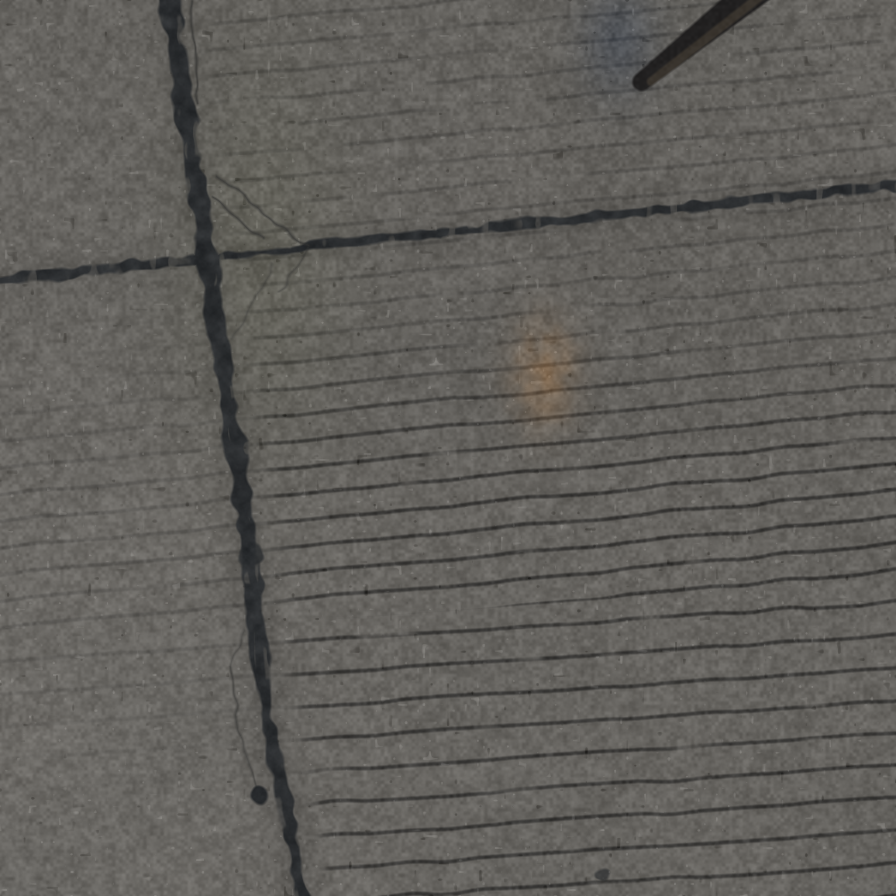
This texture is drawn by a three.js fragment shader. Its source:

```glsl
// Weathered concrete slabs: a long rough joint crossed by a thinner one, with
// brushed grooves, hairline cracks, a rusty spot and the end of a dark rod.
// Grain and wear come from value noise, lines from distance functions.
varying vec2 vUv;

float hash(vec2 p) {
  vec3 q = fract(vec3(p.xyx) * 0.1031);
  q += dot(q, q.yzx + 33.33);
  return fract((q.x + q.y) * q.z);
}

float noise(vec2 p) {
  vec2 i = floor(p), f = fract(p);
  f = f * f * (3.0 - 2.0 * f);
  return mix(mix(hash(i), hash(i + vec2(1.0, 0.0)), f.x),
             mix(hash(i + vec2(0.0, 1.0)), hash(i + 1.0), f.x), f.y);
}

float fbm(vec2 p) {
  float sum = 0.0, amp = 0.5;
  for (int i = 0; i < 4; i++) {
    sum += amp * noise(p);
    p = p * 2.03 + 17.3;
    amp *= 0.5;
  }
  return sum / 0.9375;
}

float segment(vec2 p, vec2 a, vec2 b) {
  vec2 d = b - a;
  return length(p - a - d * clamp(dot(p - a, d) / dot(d, d), 0.0, 1.0));
}

// Coverage of a soft-edged stroke at distance d
float stroke(float d, float halfWidth) {
  return 1.0 - smoothstep(halfWidth - 0.002, halfWidth + 0.002, d);
}

float hairline(vec2 p, vec2 a, vec2 b) {
  return stroke(segment(p, a, b), 0.0012);
}

float spot(vec2 p, vec2 center, vec2 radius) {
  vec2 d = (p - center) / radius;
  return exp(-dot(d, d));
}

// Repeated thin lines; distance is measured in canvas units
float grooves(float height, float spacing) {
  float d = abs(fract(height / spacing + 0.5) - 0.5) * spacing;
  return 1.0 - smoothstep(0.0004, 0.0037, d);
}

void main() {
  vec2 p = vUv;
  vec2 rough = p + 0.006 * (vec2(noise(p * 75.0), noise(p * 75.0 + 40.0)) - 0.5);

  // Slab tone, broad stains and grain
  float wear = fbm(p * 5.0);
  float grain = noise(p * 260.0) - 0.5;
  float mottling = fbm(p * 95.0 + 9.0) - 0.5;
  vec3 color = mix(vec3(0.385, 0.378, 0.362), vec3(0.415, 0.405, 0.388), wear);
  color += 0.018 * spot(p, vec2(0.08, 0.15), vec2(0.25, 0.4));
  color -= 0.015 * spot(p, vec2(0.75, 0.68), vec2(0.4, 0.25));
  color += vec3(0.0, 0.003, -0.012) * spot(p, vec2(0.29, 0.72), vec2(0.09, 0.2));
  color += grain * 0.075 + mottling * 0.1;
  color += 0.08 * smoothstep(0.88, 1.0, noise(p * 150.0 + 70.0));
  color -= 0.09 * smoothstep(0.9, 1.0, noise(p * 110.0 + 31.0));

  // Brushed grooves: two bands of differing pitch, broken by wear
  float jointX = 0.336 - 0.147 * p.y - 0.008 * spot(p, vec2(p.x, 0.22), vec2(0.13));
  float side = smoothstep(0.02, 0.05, p.x - jointX);
  float wobble = 0.004 * (noise(p * vec2(24.0, 9.0)) - 0.5);
  float upper = smoothstep(-0.002, 0.002, p.y - 0.284 - 0.07 * p.x);
  float lines = mix(grooves(p.y - 0.065 * p.x - 0.263 + wobble, 0.0365),
                    grooves(p.y - 0.093 * p.x - 0.3 + wobble, 0.0296), upper);
  float fade = 1.0 - 0.66 * smoothstep(0.46, 0.68, p.y);
  float leftFade = 0.38 * spot(p, vec2(p.x, 0.39), vec2(0.2));
  float breaks = smoothstep(0.22, 0.6, noise(p * vec2(22.0, 75.0)) + 0.35 * fade);
  color -= vec3(0.175, 0.17, 0.16) * lines * breaks * mix(leftFade, fade, side);

  // Rust stain with a pale granular heart
  float rust = spot(p, vec2(0.607, 0.583), vec2(0.033, 0.052));
  rust *= 0.55 + 0.75 * noise(p * 90.0);
  color += vec3(0.12, 0.045, -0.025) * rust;

  // Cool shade beside the rod
  color += vec3(-0.07, -0.05, -0.015) * spot(p, vec2(0.69, 0.955), vec2(0.04, 0.06));

  // Main joints and their dim borders
  vec3 tar = vec3(0.145, 0.155, 0.165) + 0.13 * (fbm(p * 80.0) - 0.4);
  float longDist = abs(rough.x - jointX);
  float longWidth = mix(0.0075, 0.0105, smoothstep(0.2, 0.45, p.y));
  longWidth += 0.007 * (noise(vec2(p.y * 45.0, 3.0)) - 0.5);
  float crossDist = abs(rough.y - 0.6875 - 0.1065 * p.x);
  float thin = spot(p, vec2(0.285, p.y), vec2(0.04, 1.0));
  float crossWidth = 0.0055 - 0.0025 * thin + 0.003 * (noise(vec2(p.x * 55.0, 8.0)) - 0.5);
  float joint = max(stroke(longDist, longWidth), stroke(crossDist, crossWidth));
  float border = max(exp(-longDist * 75.0), 0.7 * exp(-crossDist * 95.0));
  color *= 1.0 - 0.2 * border;

  // Chips of concrete left inside the long joint
  float chip = smoothstep(0.67, 0.84, noise(p * vec2(105.0, 48.0) + 12.0));
  joint *= 1.0 - 0.55 * chip * smoothstep(0.003, 0.006, longDist);
  color = mix(color, tar, joint * 0.95);

  // Hairlines around the crossing and along the joint
  float hair = hairline(rough, vec2(0.241, 0.805), vec2(0.345, 0.724));
  hair = max(hair, hairline(rough, vec2(0.238, 0.778), vec2(0.293, 0.733)));
  hair = max(hair, 0.6 * hairline(rough, vec2(0.345, 0.724), vec2(0.312, 0.674)));
  hair = max(hair, 0.5 * hairline(rough, vec2(0.306, 0.707), vec2(0.26, 0.622)));
  hair = max(hair, hairline(rough, vec2(0.212, 1.0), vec2(0.222, 0.885)));
  hair = max(hair, 0.6 * hairline(rough, vec2(0.273, 0.297), vec2(0.257, 0.258)));
  hair = max(hair, 0.8 * hairline(rough, vec2(0.257, 0.258), vec2(0.267, 0.18)));
  hair = max(hair, 0.7 * hairline(rough, vec2(0.267, 0.18), vec2(0.287, 0.115)));
  color = mix(color, vec3(0.2, 0.2, 0.195), hair * 0.75);

  // Pits
  float pits = stroke(length(rough - vec2(0.289, 0.112)), 0.01);
  pits = max(pits, stroke(length(rough - vec2(0.281, 0.381)), 0.014) * 0.8);
  pits = max(pits, stroke(length(rough - vec2(0.671, 0.024)), 0.007) * 0.6);
  color = mix(color, tar, pits);

  // Rod, thicker toward the top, with a faint brown face
  float rodWidth = 0.0095 + 0.075 * max(p.y - 0.9, 0.0);
  float rod = stroke(segment(p, vec2(0.716, 0.908), vec2(0.85, 1.015)), rodWidth);
  float face = stroke(segment(p, vec2(0.727, 0.909), vec2(0.86, 1.013)), 0.005);
  color = mix(color, mix(vec3(0.13, 0.125, 0.125), vec3(0.22, 0.2, 0.175), face) + grain * 0.03, rod);

  gl_FragColor = vec4(clamp(color, 0.0, 1.0), 1.0);
}
```
